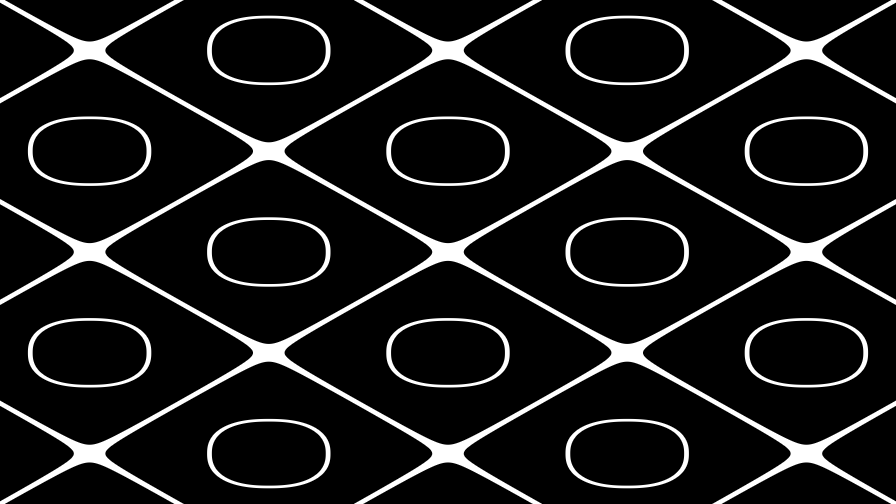
Write a Shadertoy shader that draws this pattern.

```glsl
// Antialiased coverage of the region where d is positive
float coverage(float d, float slope) {
    return clamp(0.5 + d / max(slope, 1e-4), 0.0, 1.0);
}

float pixelSlope(float f) {
    return length(vec2(dFdx(f), dFdy(f)));
}

// Offset from the nearest rhombus centre, folded into one quadrant
vec2 foldRhombus(vec2 p) {
    vec2 diagonal = mod(vec2(p.x + p.y, p.x - p.y), 2.0) - 1.0;
    return 0.5 * abs(vec2(diagonal.x + diagonal.y, diagonal.x - diagonal.y));
}

// Diamond norm with softened corners
float softDiamond(vec2 q) {
    vec2 s = sqrt(q * q + 0.069 * 0.069);
    return s.x + s.y;
}

float superellipse(vec2 q) {
    vec2 s = pow(q, vec2(2.4));
    return pow(s.x + s.y, 1.0 / 2.4);
}

void mainImage(out vec4 fragColor, in vec2 fragCoord) {
    // Two and a half repeats each way, a crossing at the centre
    vec2 p = 5.0 * (fragCoord / iResolution.xy - 0.5);
    vec2 q = foldRhombus(p);

    // Lattice lines that swell where they cross
    float diamond = softDiamond(q);
    float lattice = coverage(diamond - 0.9835, pixelSlope(diamond));

    // Oval outline in every rhombus
    float radius = superellipse(q);
    float ring = coverage(0.0133 - abs(radius - 0.331), pixelSlope(radius));

    fragColor = vec4(vec3(max(lattice, ring)), 1.0);
}
```
